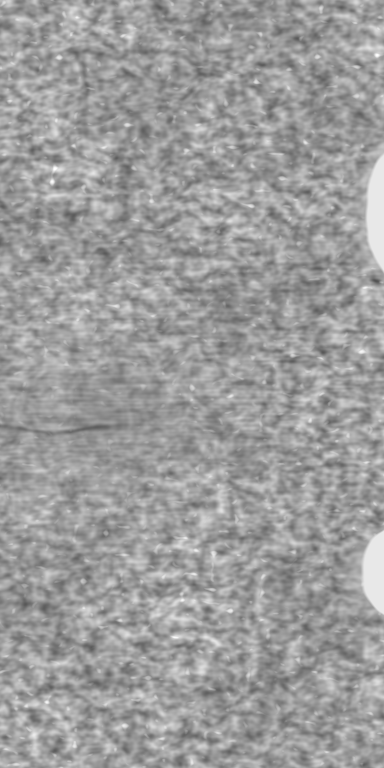
This texture is drawn by a Shadertoy shader. Its source:

```glsl
// Worn grey stone slab: soft mottled grain, slightly stretched sideways,
// summed from gradient noise layers, with fine horizontal streaks, a thin
// crack on the left and two pale chips bitten out of the right edge.
#define BASE_GREY    0.605
#define CHIP_GREY    0.91
#define GRAIN_SCALE  vec2(31.0, 43.0)
#define GRAIN_AMOUNT 0.25
#define PATCH_AMOUNT 0.15
#define FINE_AMOUNT  0.13
#define BROAD_AMOUNT 0.09
#define STREAK_AMOUNT 0.06
#define SPECK_AMOUNT 0.22
#define CRACK_DEPTH  0.20
#define EDGE_BLUR    0.006

// Integer hash of a lattice point, giving a unit gradient
vec2 gradientAt(ivec2 cell) {
    uint h = uint(cell.x) * 1597u ^ uint(cell.y) * 51749u;
    h = (h ^ (h >> 15)) * 73856093u;
    h = (h ^ (h >> 13)) * 19349663u;
    h ^= h >> 16;
    float angle = 6.28318 * float(h & 65535u) / 65536.0;
    return vec2(cos(angle), sin(angle));
}

float gradientNoise(vec2 p) {
    vec2 f = fract(p);
    ivec2 c = ivec2(floor(p));
    vec2 w = f * f * f * (f * (f * 6.0 - 15.0) + 10.0);
    ivec2 e = ivec2(1, 0);
    float a = dot(gradientAt(c), f);
    float b = dot(gradientAt(c + e.xy), f - vec2(1.0, 0.0));
    float d = dot(gradientAt(c + e.yx), f - vec2(0.0, 1.0));
    float g = dot(gradientAt(c + e.xx), f - vec2(1.0));
    return mix(mix(a, b, w.x), mix(d, g, w.x), w.y);
}

vec2 rotate(vec2 p, float angle) {
    float c = cos(angle), s = sin(angle);
    return vec2(c * p.x - s * p.y, s * p.x + c * p.y);
}

// Signed depth inside a rounded chip on the right edge, positive inside
float chip(vec2 p, float centreY, float halfHeight, float depth) {
    float t = abs(p.y - centreY) / halfHeight;
    return depth * (1.0 - t * t * t) - (1.0 - p.x);
}

// Soft thin line around height y, visible between two x positions
float crackLine(vec2 p, float y, float halfWidth, float x0, float x1) {
    float d = (p.y - y) / halfWidth;
    float ends = smoothstep(x0 - 0.06, x0 + 0.03, p.x)
               * (1.0 - smoothstep(x1 - 0.06, x1 + 0.06, p.x));
    return exp(-d * d) * ends;
}

// Small round smudge
float spot(vec2 p, vec2 centre, float radius) {
    vec2 d = (p - centre) / radius;
    return exp(-dot(d, d));
}

float stoneGrey(vec2 p) {
    // Gentle warp breaks up the lattice
    vec2 q = p + 0.012 * vec2(gradientNoise(p * 11.0 + 5.0),
                              gradientNoise(p * 11.0 + 47.0));
    float broad  = gradientNoise(q * vec2(3.2, 3.8) + 13.0);
    float patches = gradientNoise(rotate(q, -0.12) * GRAIN_SCALE * 0.42 + 71.0);
    float grain  = gradientNoise(rotate(q, 0.10) * GRAIN_SCALE + 29.0);
    float fine   = gradientNoise(rotate(q, -0.07) * GRAIN_SCALE * 1.9 + 97.0);
    float streak = gradientNoise(p * vec2(9.0, 105.0) + 151.0);
    float specks = gradientNoise(rotate(q, 0.05) * GRAIN_SCALE * 1.25 + 211.0);

    // Smoother, streakier zone at mid height on the left
    vec2 calm = (p - vec2(0.2, 0.92)) / vec2(0.42, 0.3);
    float calmness = exp(-dot(calm, calm));
    float contrast = 1.08 - 0.5 * calmness + 0.35 * broad;

    float texture_ = GRAIN_AMOUNT * grain + PATCH_AMOUNT * patches
                   + FINE_AMOUNT * fine
                   + SPECK_AMOUNT * smoothstep(0.32, 0.65, specks);
    float streakBand = exp(-pow((p.y - 1.0) / 0.45, 2.0));
    return BASE_GREY + contrast * texture_ + BROAD_AMOUNT * broad
         + STREAK_AMOUNT * streak * (0.35 + streakBand);
}

void mainImage(out vec4 fragColor, in vec2 fragCoord) {
    // Width runs 0..1, height 0..2
    vec2 p = fragCoord / iResolution.xy * vec2(1.0, 2.0);
    float grey = stoneGrey(p);

    // Cracks and dark smudges beside the chips
    float wobble = 0.004 * gradientNoise(vec2(p.x * 30.0, 3.5));
    float broken = 0.85 + 0.6 * gradientNoise(vec2(p.x * 24.0, 8.3));
    float crackY = 0.881 + 0.009 * cos(p.x * 22.0) + wobble;
    grey -= CRACK_DEPTH * broken * crackLine(p, crackY, 0.006, -0.1, 0.29);
    float faintY = 1.81 - 0.03 * (p.x - 0.6) + wobble;
    grey -= 0.5 * CRACK_DEPTH * broken * crackLine(p, faintY, 0.006, 0.64, 0.86);
    grey -= 0.22 * spot(p, vec2(0.98, 1.27), 0.018);
    grey -= 0.22 * spot(p, vec2(0.985, 0.66), 0.016);

    // Chips with a lighter worn rim
    float inside = max(chip(p, 1.445, 0.155, 0.046), chip(p, 0.51, 0.11, 0.056));
    inside += 0.006 * gradientNoise(p * 18.0 + 301.0);
    float rim = smoothstep(-0.05, 0.0, inside);
    grey = mix(grey, 0.72, 0.45 * rim);
    grey += 0.05 * smoothstep(0.93, 1.0, p.x);
    grey = mix(grey, CHIP_GREY, smoothstep(-EDGE_BLUR, EDGE_BLUR, inside));

    fragColor = vec4(vec3(clamp(grey, 0.0, 1.0)), 1.0);
}
```
